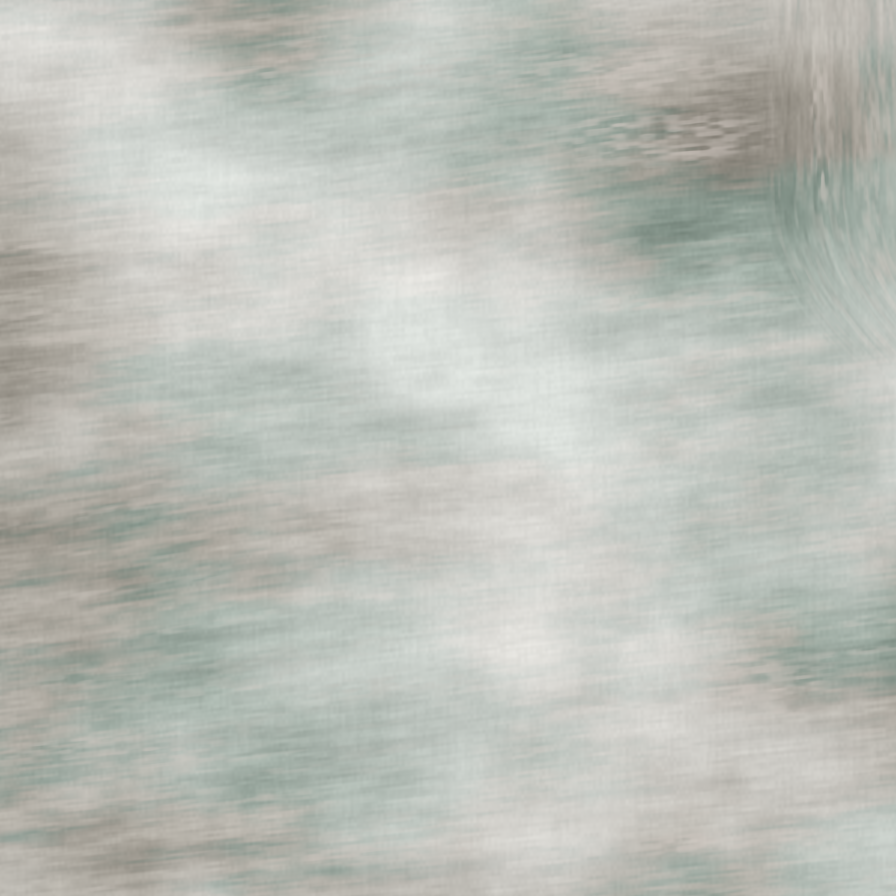
Reproduce this texture procedurally as a WebGL 2 fragment shader.

```glsl
#version 300 es
precision highp float;
// Pale brushed surface: soft cloudy patches of grey, sage and warm taupe,
// crossed by fine fibres and broken chalky streaks that rise to the right.
// Layered value noise makes the clouds; stretched noise makes the grain.

uniform vec2 u_resolution;
out vec4 fragColor;

float hash(vec2 cell) {
    vec3 q = fract(cell.xyx * 0.1031);
    q += dot(q, q.yzx + 33.33);
    return fract((q.x + q.y) * q.z);
}

float noise(vec2 p) {
    vec2 cell = floor(p);
    vec2 f = fract(p);
    vec2 w = f * f * (3.0 - 2.0 * f);
    float low = mix(hash(cell), hash(cell + vec2(1, 0)), w.x);
    float high = mix(hash(cell + vec2(0, 1)), hash(cell + vec2(1, 1)), w.x);
    return mix(low, high, w.y);
}

float cloud(vec2 p) {
    float sum = 0.0;
    float weight = 0.533;
    for (int octave = 0; octave < 4; octave++) {
        sum += weight * noise(p);
        p = p * 2.03 + vec2(17.3, 9.1);
        weight *= 0.5;
    }
    return sum;
}

// Soft spot of light or shade around a segment
float glow(vec2 p, vec2 a, vec2 b, float radius) {
    vec2 ab = b - a;
    float t = clamp(dot(p - a, ab) / dot(ab, ab), 0.0, 1.0);
    float d = length(p - a - t * ab) / radius;
    return exp(-d * d);
}

// Fibre relief around zero; g.x runs along the grain, g.y across it
float fibres(vec2 g) {
    float coarse = noise(g * vec2(4.0, 48.0)) - 0.5;
    float medium = noise(g * vec2(13.0, 125.0) + 31.0) - 0.5;
    float fine = noise(g * vec2(45.0, 270.0) + 57.0) - 0.5;
    return 0.45 * coarse + 0.4 * medium + 0.4 * fine;
}

// Thin light streaks, broken into flecks
float chalk(vec2 g) {
    float bands = smoothstep(0.6, 0.92, noise(g * vec2(3.2, 36.0) + 83.0));
    float threads = smoothstep(0.55, 0.9, noise(g * vec2(9.0, 100.0) + 5.0));
    float flecks = smoothstep(0.2, 0.85, noise(g * vec2(65.0, 250.0) + 11.0));
    return (0.75 * bands + 0.45 * threads) * flecks;
}

// Grain that rises gently to the right, with a slight waver
vec2 slantedGrain(vec2 p) {
    float waver = 0.018 * (noise(p * vec2(3.0, 5.0) + 41.0) - 0.5);
    return vec2(p.x + 0.11 * p.y, p.y - 0.11 * p.x + waver) + 2.0;
}

// Upright grain that sweeps outward near its lower end
vec2 uprightGrain(vec2 p) {
    float drop = max(0.78 - p.y, 0.0);
    float sway = 0.02 * (noise(p * vec2(5.0, 4.0) + 23.0) - 0.5);
    return vec2(p.y, p.x - 2.6 * drop * drop + sway);
}

void main() {
    vec2 p = gl_FragCoord.xy / u_resolution;

    // Broad light and shade
    float tone = 0.695 + 0.56 * (cloud(p * vec2(3.3, 4.3) + vec2(6.2, 3.7)) - 0.5);
    tone += 0.10 * glow(p, vec2(0.12, 0.84), vec2(0.62, 0.63), 0.13);
    tone += 0.14 * glow(p, vec2(0.0, 1.0), vec2(0.1, 1.0), 0.15);
    tone -= 0.11 * glow(p, vec2(0.6, 0.9), vec2(0.86, 0.82), 0.15);
    tone = clamp(tone, 0.5, 0.88);
    float shade = 1.0 - smoothstep(0.58, 0.86, tone);

    // Two grain directions joined by a soft boundary
    vec2 slanted = slantedGrain(p);
    vec2 upright = uprightGrain(p);
    float side = smoothstep(0.83, 0.89, upright.y) * smoothstep(0.54, 0.66, p.y);
    float relief = mix(fibres(slanted), fibres(upright + 7.0), side);
    float streaks = mix(chalk(slanted), chalk(upright + 7.0), side);

    // Fine woven grit
    float grit = noise(p * vec2(300.0, 190.0)) - 0.5;
    float weave = noise(p * vec2(240.0, 30.0) + 19.0) - 0.5;
    tone += relief * mix(0.07, 0.17, shade);
    tone += 0.022 * grit + 0.016 * weave;

    // Sage and taupe tints, stronger in the shade
    float warmth = cloud(p * vec2(3.6, 7.0) + vec2(51.0, 28.0)) + 0.35 * relief;
    vec3 sage = vec3(-0.037, 0.022, -0.006);
    vec3 taupe = vec3(0.022, 0.001, -0.026);
    vec3 tint = mix(sage, taupe, smoothstep(0.34, 0.62, warmth));
    vec3 color = vec3(tone) + tint * mix(0.3, 1.0, shade);
    color += vec3(0.0, 0.002, -0.008);

    // Chalky rose-grey streaks
    vec3 rose = vec3(0.82, 0.785, 0.76);
    float cover = streaks * mix(0.2, 0.6, max(shade, side));
    color = mix(color, max(color, rose), clamp(cover, 0.0, 1.0));

    fragColor = vec4(clamp(color, 0.0, 1.0), 1.0);
}
```
